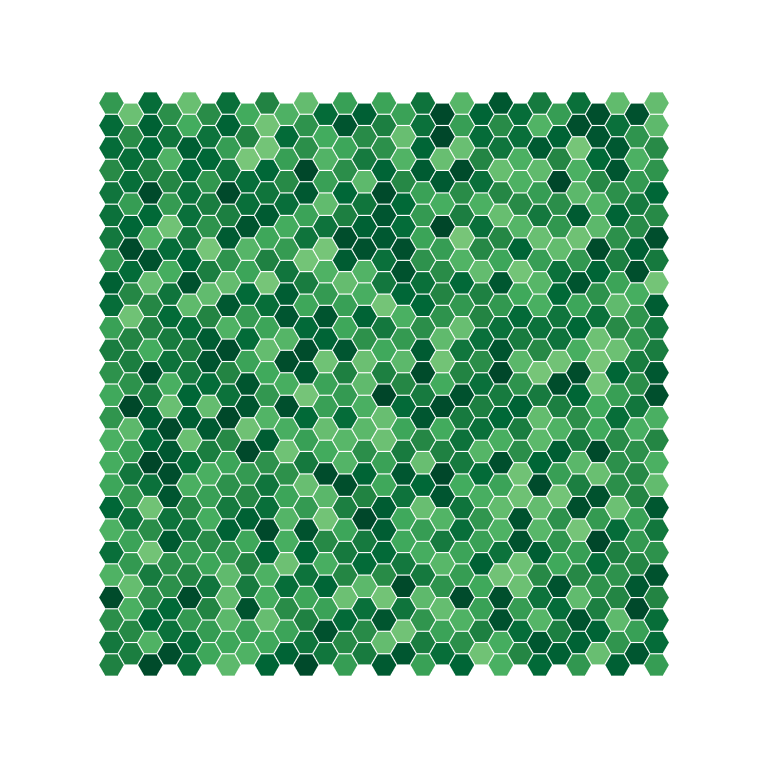
Write a WebGL 2 fragment shader that draws this pattern.

```glsl
#version 300 es
precision highp float;
// A block of flat-topped hexagons in random greens, set in a white margin.
// Staggered columns are searched for the nearest cell; a hash picks its shade.
// The margin is plain white on all four sides, so the tile joins without a seam.

uniform vec2 u_resolution;
out vec4 fragColor;

const float COLUMNS = 29.0;          // hexagons across
const float ROWS = 26.0;             // hexagons in even columns, one less in odd
const float ROW_STEP = 0.02927;      // height of one cell
const float COLUMN_STEP = ROW_STEP * 0.8660254;
const float LINE_WIDTH = 0.0015;     // white gap between neighbours
const float SHADE_SKEW = 1.06;       // above 1 favours the light greens
const float SEED = 3.7;

const vec3 WHITE = vec3(1.0);
const vec3 GREENS[5] = vec3[5](
  vec3(0.470, 0.776, 0.475),
  vec3(0.255, 0.671, 0.365),
  vec3(0.137, 0.518, 0.263),
  vec3(0.000, 0.408, 0.216),
  vec3(0.000, 0.271, 0.161));

float hash(vec2 cell) {
  return fract(sin(dot(cell + SEED, vec2(127.1, 311.7))) * 43758.5);
}

// Signed distance to a flat-topped hexagon, measured across its sides
float hexagon(vec2 p, float apothem) {
  p = abs(p);
  return max(p.y, dot(p, vec2(0.8660254, 0.5))) - apothem;
}

// Continuous ramp from light to dark green, t from 0 to 1
vec3 greenRamp(float t) {
  float position = clamp(t, 0.0, 1.0) * 4.0;
  int index = min(int(position), 3);
  return mix(GREENS[index], GREENS[index + 1], position - float(index));
}

void main() {
  vec2 p = gl_FragCoord.xy / u_resolution - 0.5;
  float pixel = 1.0 / min(u_resolution.x, u_resolution.y);
  float apothem = 0.5 * (ROW_STEP - LINE_WIDTH);

  // Nearest cell among the two closest columns, kept inside the block
  float middleColumn = 0.5 * (COLUMNS - 1.0);
  float leftColumn = floor(p.x / COLUMN_STEP + middleColumn);
  float nearest = 1.0;
  vec2 nearestCell = vec2(0.0);
  for (int i = 0; i < 2; i++) {
    float column = clamp(leftColumn + float(i), 0.0, COLUMNS - 1.0);
    float lastRow = ROWS - 1.0 - mod(column, 2.0);
    float row = clamp(floor(p.y / ROW_STEP + 0.5 * lastRow + 0.5), 0.0, lastRow);
    vec2 center = vec2((column - middleColumn) * COLUMN_STEP,
                       (row - 0.5 * lastRow) * ROW_STEP);
    float d = hexagon(p - center, apothem);
    if (d < nearest) {
      nearest = d;
      nearestCell = vec2(column, row);
    }
  }

  // Fill with a smoothed edge over white
  vec3 green = greenRamp(pow(hash(nearestCell), SHADE_SKEW));
  float coverage = clamp(0.5 - nearest / pixel, 0.0, 1.0);
  fragColor = vec4(mix(WHITE, green, coverage), 1.0);
}
```
